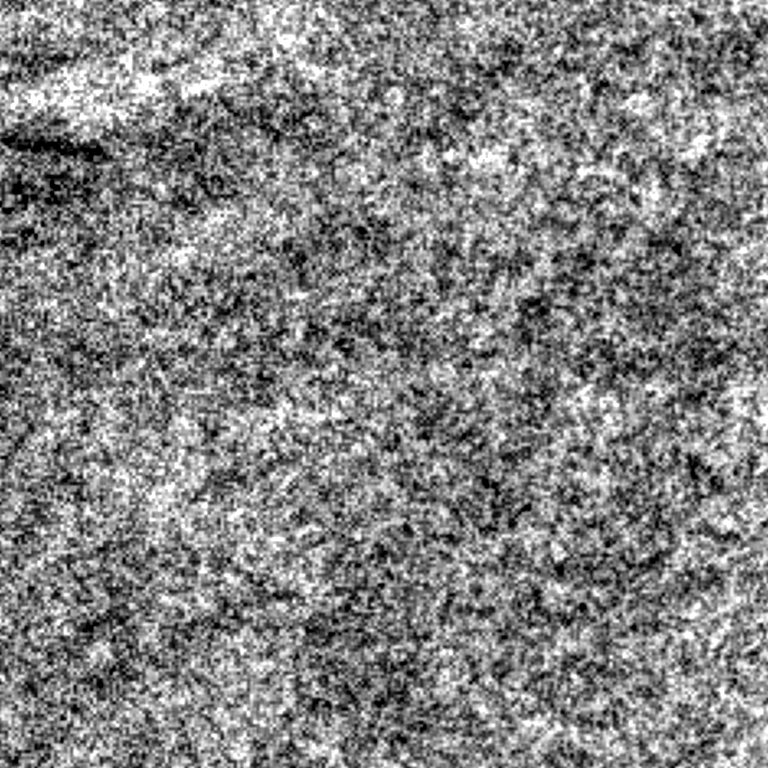
A Shadertoy shader for this texture:

```glsl
// Grey, grainy surface: several octaves of value noise, the coarse ones
// stretched along a rising diagonal, with a pale soft band, dark creases
// and a shaded hollow in the upper left corner.

#define MEAN_GREY 0.52
#define CONTRAST 1.0
#define FINE_CELLS 235.0
#define GRAIN_CELLS 130.0
#define CLUMP_CELLS 64.0
#define STREAK_CELLS 34.0
#define CLOUD_CELLS 13.0
#define STREAK_ANGLE 0.38
#define STREAK_STRETCH 2.0
#define MARK_STRENGTH 1.0

float hash(ivec2 cell, uint seed) {
    uvec2 q = uvec2(cell + 4096);
    uint h = q.x * 1597u + q.y * 51749u + seed * 7919u;
    h = (h ^ (h >> 15u)) * 73244475u;
    h = (h ^ (h >> 13u)) * 73244475u;
    h ^= h >> 16u;
    return float(h & 65535u) / 65535.0;
}

// Smooth value noise in -1..1
float noise(vec2 p, uint seed) {
    ivec2 cell = ivec2(floor(p));
    vec2 w = fract(p);
    w = w * w * (3.0 - 2.0 * w);
    float low = mix(hash(cell, seed), hash(cell + ivec2(1, 0), seed), w.x);
    float high = mix(hash(cell + ivec2(0, 1), seed), hash(cell + ivec2(1, 1), seed), w.x);
    return 2.0 * mix(low, high, w.y) - 1.0;
}

vec2 rotate(vec2 p, float angle) {
    float c = cos(angle), s = sin(angle);
    return vec2(c * p.x + s * p.y, c * p.y - s * p.x);
}

// Soft stroke from a to b, 1 on its axis
float stroke(vec2 p, vec2 a, vec2 b, float width) {
    vec2 ab = b - a;
    float t = clamp(dot(p - a, ab) / dot(ab, ab), 0.0, 1.0);
    float d = length(p - a - t * ab) / width;
    return exp(-d * d);
}

float grain(vec2 p) {
    // Finer on the left, coarser on the right
    float side = smoothstep(0.0, 0.8, p.x);
    float g = mix(0.35, 0.27, side) * noise(p * FINE_CELLS, 1u);
    g += mix(0.25, 0.32, side) * noise(rotate(p, 0.6) * GRAIN_CELLS, 2u);
    g += mix(0.15, 0.20, side) * noise(rotate(p, 0.25) * CLUMP_CELLS * vec2(0.85, 1.1), 3u);

    // Coarse diagonal streaks and clouds
    vec2 along = rotate(p, STREAK_ANGLE) * vec2(1.0 / STREAK_STRETCH, 1.0);
    g += 0.13 * noise(along * STREAK_CELLS, 4u);
    g += 0.09 * noise(along * CLOUD_CELLS, 5u);
    return g;
}

float marks(vec2 p) {
    // Uneven edges
    p += 0.008 * vec2(noise(p * 30.0, 6u), noise(p * 30.0, 7u));

    // Pale band and the shade beneath it
    float pale = stroke(p, vec2(-0.05, 0.865), vec2(0.20, 0.895), 0.032);
    pale = max(pale, stroke(p, vec2(0.20, 0.90), vec2(0.40, 0.985), 0.038));
    float shade = stroke(p, vec2(0.24, 0.80), vec2(0.48, 0.92), 0.045);
    shade += stroke(p, vec2(-0.02, 0.925), vec2(0.12, 0.925), 0.018);

    // Hooked crease and the dark rim above the hollow
    float crease = stroke(p, vec2(0.288, 0.965), vec2(0.272, 0.938), 0.007);
    crease = max(crease, stroke(p, vec2(0.272, 0.938), vec2(0.20, 0.905), 0.008));
    crease = max(crease, stroke(p, vec2(-0.02, 0.822), vec2(0.13, 0.794), 0.010));
    crease = max(crease, 0.7 * stroke(p, vec2(-0.02, 0.692), vec2(0.06, 0.684), 0.009));

    // Hollow, darkest towards its right end
    float r = length((p - vec2(0.045, 0.742)) / vec2(0.088, 0.052));
    float hollow = (1.0 - smoothstep(0.75, 1.1, r)) * mix(0.5, 1.0, smoothstep(0.0, 0.09, p.x));

    return 0.27 * pale - 0.09 * shade - 0.42 * crease - 0.22 * hollow;
}

void mainImage(out vec4 fragColor, in vec2 fragCoord) {
    vec2 p = fragCoord / iResolution.xy;
    float grey = MEAN_GREY + CONTRAST * grain(p) + MARK_STRENGTH * marks(p);
    fragColor = vec4(vec3(clamp(grey, 0.0, 1.0)), 1.0);
}
```
